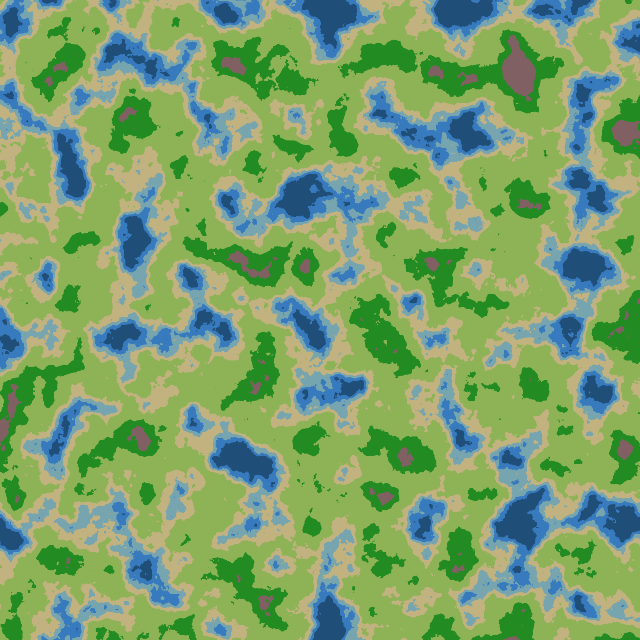
A Shadertoy shader for this texture:

```glsl
const float CELLS = 10.0;        // coarsest noise cells across the canvas
const int OCTAVES = 6;
const float NOISE_SCALE = 4.01;  // brings the height to unit deviation

const vec3 DEEP_WATER = vec3(0.122, 0.306, 0.471);
const vec3 OPEN_WATER = vec3(0.214, 0.478, 0.741);
const vec3 SHALLOWS   = vec3(0.463, 0.647, 0.690);
const vec3 SAND       = vec3(0.761, 0.698, 0.502);
const vec3 GRASS      = vec3(0.553, 0.702, 0.337);
const vec3 FOREST     = vec3(0.133, 0.545, 0.133);
const vec3 ROCK       = vec3(0.502, 0.376, 0.388);

float hash(vec2 p) {
    return fract(sin(dot(p, vec2(127.1, 311.7))) * 43758.5453);
}

// Slope contribution of one lattice corner
float corner(vec2 cell, vec2 local, vec2 offset) {
    float angle = 6.2831853 * hash(cell + offset);
    return dot(vec2(cos(angle), sin(angle)), local - offset);
}

float gradientNoise(vec2 p) {
    vec2 cell = floor(p);
    vec2 f = fract(p);
    vec2 s = f * f * f * (f * (f * 6.0 - 15.0) + 10.0);
    float low = mix(corner(cell, f, vec2(0, 0)), corner(cell, f, vec2(1, 0)), s.x);
    float high = mix(corner(cell, f, vec2(0, 1)), corner(cell, f, vec2(1, 1)), s.x);
    return mix(low, high, s.y);
}

float terrainHeight(vec2 p) {
    float height = 0.0;
    float amplitude = 1.0;
    for (int i = 0; i < OCTAVES; i++) {
        height += amplitude * gradientNoise(p);
        p = p * 2.0 + vec2(17.3, 9.7);
        amplitude *= 0.5;
    }
    return height * NOISE_SCALE;
}

// Switches to the next terrain colour above a level
vec3 addBand(vec3 below, vec3 above, float level, float height, float blur) {
    return mix(below, above, smoothstep(level - blur, level + blur, height));
}

void mainImage(out vec4 fragColor, in vec2 fragCoord) {
    vec2 uv = fragCoord / iResolution.y;
    float height = terrainHeight(uv * CELLS + vec2(3.4, 21.6));
    float blur = max(0.4 * fwidth(height), 0.0001);

    // Bands from lake bed to summit
    vec3 color = DEEP_WATER;
    color = addBand(color, OPEN_WATER, -1.74, height, blur);
    color = addBand(color, SHALLOWS, -1.23, height, blur);
    color = addBand(color, SAND, -0.76, height, blur);
    color = addBand(color, GRASS, -0.19, height, blur);
    color = addBand(color, FOREST, 1.10, height, blur);
    color = addBand(color, ROCK, 2.15, height, blur);

    fragColor = vec4(color, 1.0);
}
```
